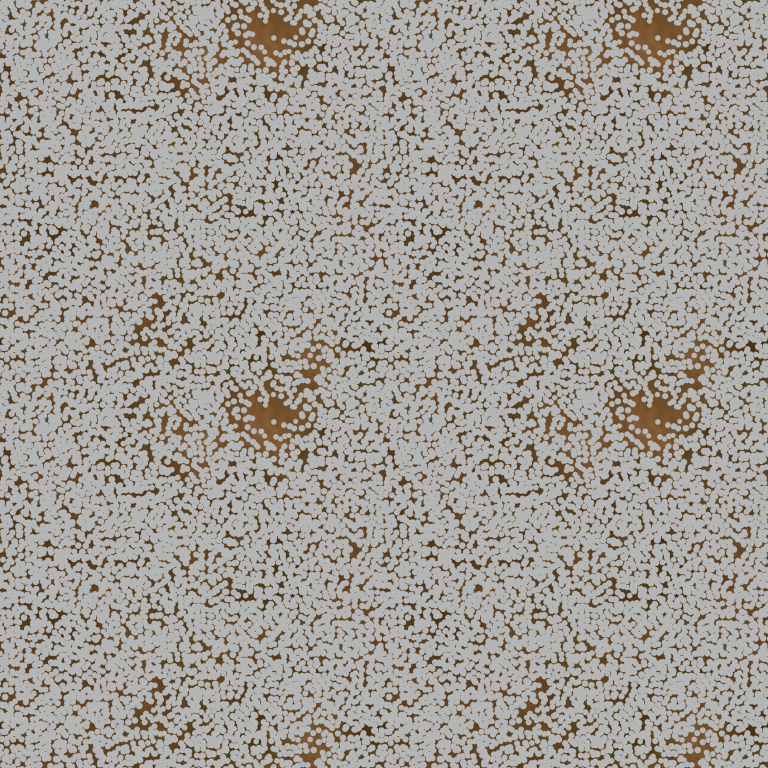
Reproduce this texture procedurally as a Shadertoy shader.

```glsl
// Rusty brown ground under a dense coat of small flat grey paint specks.
// Specks are jittered discs, one per grid cell, that go missing where the
// rust field is high; the field is wrapped gradient noise plus soft patches.

#define REPEATS 2.0       // tiles across and down
#define GRID 80.0         // speck cells per tile
#define RADIUS 0.66       // mean speck radius, in cells
#define RADIUS_VARY 0.14  // spread of the speck radius, in cells
#define KEEP 0.90         // chance of a speck on sound ground
#define WEAR 0.66         // chance lost at full rust
#define PAINT vec3(0.705, 0.708, 0.71)
#define DARK_RUST vec3(0.27, 0.19, 0.08)
#define LIGHT_RUST vec3(0.50, 0.35, 0.205)

// Worn patches in tile units: centre x, centre y, radius, strength
const vec4 PATCHES[5] = vec4[5](
    vec4(0.715, 0.915, 0.105, 1.00),
    vec4(0.820, 0.055, 0.060, 0.60),
    vec4(0.510, 0.815, 0.080, 0.42),
    vec4(0.420, 0.900, 0.070, 0.34),
    vec4(0.400, 0.165, 0.080, 0.32));

vec3 hash3(vec2 p) {
    vec3 q = fract(p.xyx * vec3(0.1031, 0.1030, 0.0973));
    q += dot(q, q.yxz + 33.33);
    return fract((q.xxy + q.yzz) * q.zyx);
}

// Dot product of a lattice gradient with the offset from its corner
float corner(vec2 cell, vec2 offset, float period) {
    float angle = 6.2832 * hash3(mod(cell, period) + period).x;
    return dot(vec2(cos(angle), sin(angle)), offset);
}

// Gradient noise that wraps over the tile, about -0.7 to 0.7
float wrapNoise(vec2 uv, float period) {
    vec2 p = uv * period, i = floor(p), f = p - i;
    vec2 s = f * f * f * (f * (f * 6.0 - 15.0) + 10.0);
    vec2 e = vec2(1.0, 0.0);
    float low  = mix(corner(i, f, period), corner(i + e, f - e, period), s.x);
    float high = mix(corner(i + e.yx, f - e.yx, period),
                     corner(i + 1.0, f - 1.0, period), s.x);
    return mix(low, high, s.y);
}

float fbm(vec2 uv, float period) {
    float sum = 0.0, amplitude = 1.0;
    for (int octave = 0; octave < 4; octave++) {
        sum += amplitude * wrapNoise(uv, period);
        period *= 2.0;
        amplitude *= 0.55;
    }
    return sum;
}

// Soft worn patches with ragged rims, 0 to 1
float wornPatches(vec2 uv) {
    float worn = 0.0;
    vec2 warp = 0.03 * vec2(wrapNoise(uv, 12.0), wrapNoise(uv + 0.37, 12.0));
    for (int k = 0; k < 5; k++) {
        vec2 d = fract(uv + warp - PATCHES[k].xy + 0.5) - 0.5;
        worn += PATCHES[k].w * exp(-pow(length(d) / PATCHES[k].z, 3.0));
    }
    return min(worn, 1.0);
}

// Signed distance to the nearest speck, in cells
float specks(vec2 uv, float worn) {
    vec2 p = uv * GRID, base = floor(p);
    float nearest = 1.0;
    for (int y = -1; y <= 1; y++)
    for (int x = -1; x <= 1; x++) {
        vec2 cell = base + vec2(x, y);
        vec2 id = mod(cell, GRID);
        vec3 place = hash3(id + 7.0);
        vec3 trait = hash3(id + 131.0);
        // the wear is sampled at the speck so that discs stay whole
        vec2 centre = cell + place.xy;
        float wear = wornPatches(centre / GRID);
        if (trait.x < KEEP - WEAR * wear) {
            float radius = RADIUS + RADIUS_VARY * (trait.y - 0.5) - 0.08 * worn;
            nearest = min(nearest, length(p - centre) - radius);
        }
    }
    return nearest;
}

void mainImage(out vec4 fragColor, in vec2 fragCoord) {
    vec2 uv = fract(REPEATS * fragCoord / iResolution.xy);
    float pixel = REPEATS * GRID / iResolution.y;

    // Ground: dark to light rust, mottled
    float worn = wornPatches(uv);
    float rust = 0.33 + 0.50 * fbm(uv, 5.0) + 0.75 * worn;
    vec3 color = mix(DARK_RUST, LIGHT_RUST, clamp(rust, 0.0, 1.0));
    color *= 1.0 + 0.12 * wrapNoise(uv, 48.0);

    // Paint specks on top
    float d = specks(uv, worn);
    color = mix(color, PAINT, smoothstep(0.7 * pixel, -0.7 * pixel, d));

    fragColor = vec4(color, 1.0);
}
```
